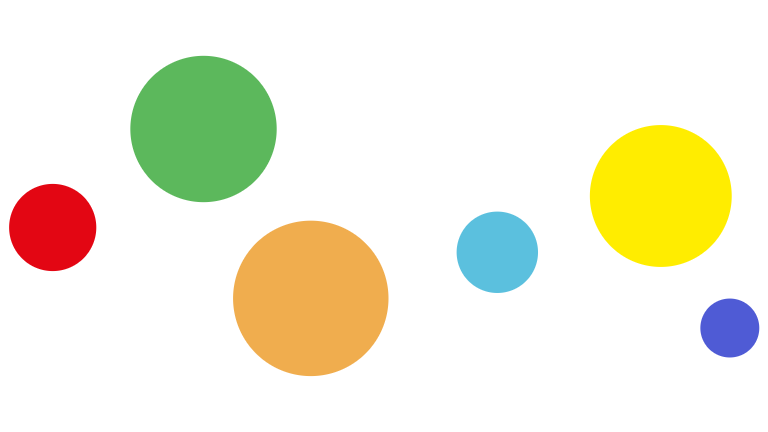
Write a Shadertoy shader that draws this background.

```glsl
// Six flat coloured discs scattered across a white canvas.

const int DISC_COUNT = 6;
const vec3 WHITE = vec3(1.0);

// Each disc: centre x, centre y, radius, in canvas heights
const vec3 DISCS[DISC_COUNT] = vec3[](
    vec3(0.1220, 0.4734, 0.1009),
    vec3(0.4711, 0.7014, 0.1694),
    vec3(0.7194, 0.3093, 0.1799),
    vec3(1.1512, 0.4160, 0.0942),
    vec3(1.5296, 0.5463, 0.1642),
    vec3(1.6894, 0.2407, 0.0682)
);

// Red, green, orange, sky blue, yellow, indigo
const vec3 COLOURS[DISC_COUNT] = vec3[](
    vec3(0.890, 0.024, 0.075),
    vec3(0.361, 0.722, 0.361),
    vec3(0.941, 0.678, 0.306),
    vec3(0.357, 0.753, 0.871),
    vec3(1.000, 0.929, 0.000),
    vec3(0.310, 0.357, 0.835)
);

// Signed distance to a circle, negative inside
float circleDistance(vec2 p, vec2 centre, float radius) {
    return length(p - centre) - radius;
}

// Coverage of a shape with an edge one pixel wide
float coverage(float signedDistance, float pixel) {
    return clamp(0.5 - signedDistance / pixel, 0.0, 1.0);
}

void mainImage(out vec4 fragColor, in vec2 fragCoord) {
    // Height spans 0 to 1; the layout stays centred on a 16:9 frame
    float pixel = 1.0 / iResolution.y;
    vec2 p = (fragCoord - 0.5 * iResolution.xy) * pixel + vec2(8.0 / 9.0, 0.5);

    vec3 colour = WHITE;
    for (int i = 0; i < DISC_COUNT; i++) {
        float d = circleDistance(p, DISCS[i].xy, DISCS[i].z);
        colour = mix(colour, COLOURS[i], coverage(d, pixel));
    }
    fragColor = vec4(colour, 1.0);
}
```
